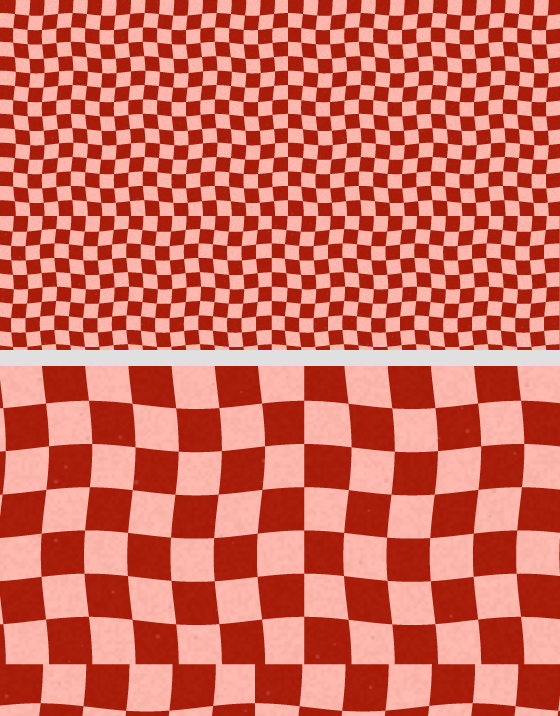
Top, the full canvas; bottom, a detail of the centre.
This pattern is drawn by a Shadertoy shader. Its source:

```glsl
#define ROWS_DOWN 24.3
#define TILE_CELLS vec2(20.0, 15.0)
#define TILE_SHIFT 1.14
#define WAVE_CELLS 5.0
#define WAVE_HEIGHT 0.095
#define RED vec3(0.66, 0.11, 0.04)
#define PINK vec3(0.99, 0.715, 0.675)
#define GRAIN 0.05
#define GRAIN_PER_CELL 12.0
#define SPECK_CHANCE 0.16
#define SAMPLES 4

const float TAU = 6.2831853;

float hash(vec2 p) {
    vec3 q = fract(vec3(p.xyx) * 0.1031);
    q += dot(q, q.yzx + 33.33);
    return fract((q.x + q.y) * q.z);
}

float valueNoise(vec2 p) {
    vec2 i = floor(p), f = fract(p);
    f = f * f * (3.0 - 2.0 * f);
    float low = mix(hash(i), hash(i + vec2(1, 0)), f.x);
    float high = mix(hash(i + vec2(0, 1)), hash(i + vec2(1, 1)), f.x);
    return mix(low, high, f.y);
}

// 1 on red squares, 0 on pink; p is in cells, measured down from the top left
float wavyChecker(vec2 p) {
    // Each band of tiles steps left; squares are cut straight at tile borders
    p.x += TILE_SHIFT * floor(p.y / TILE_CELLS.y);
    p = mod(p, TILE_CELLS);
    vec2 bend = WAVE_HEIGHT * cos(TAU * p.yx / WAVE_CELLS);
    vec2 cell = floor(p + vec2(-bend.x, bend.y));
    cell = clamp(cell, vec2(0.0), TILE_CELLS - 1.0);
    return 1.0 - mod(cell.x + cell.y, 2.0);
}

// Small scattered dots, at most one in each square of the grid
float specks(vec2 p, float pixel) {
    vec2 id = floor(p);
    vec2 center = 0.2 + 0.6 * vec2(hash(id + 17.3), hash(id + 51.7));
    float radius = mix(0.03, 0.09, hash(id + 83.1));
    float dist = length(fract(p) - center) - radius;
    return step(hash(id), SPECK_CHANCE) * (1.0 - smoothstep(-pixel, pixel, dist));
}

void mainImage(out vec4 fragColor, in vec2 fragCoord) {
    float scale = ROWS_DOWN / iResolution.y;
    vec2 corner = fragCoord - 0.5;

    // Average the checker over the pixel
    float red = 0.0;
    for (int j = 0; j < SAMPLES; j++) {
        for (int i = 0; i < SAMPLES; i++) {
            vec2 s = corner + (vec2(i, j) + 0.5) / float(SAMPLES);
            red += wavyChecker(vec2(s.x, iResolution.y - s.y) * scale);
        }
    }
    red /= float(SAMPLES * SAMPLES);
    vec3 color = mix(PINK, RED, red);

    // Fine print grain and faint specks, light on red and dark on pink
    vec2 p = vec2(fragCoord.x, iResolution.y - fragCoord.y) * scale;
    float grain = valueNoise(p * GRAIN_PER_CELL) - 0.5;
    color += grain * GRAIN * mix(1.0, 0.5, red);
    float speck = specks(p * 1.7, scale * 1.7);
    color = mix(color, mix(PINK * 0.88, mix(RED, PINK, 0.3), red), 0.6 * speck);

    fragColor = vec4(clamp(color, 0.0, 1.0), 1.0);
}
```
